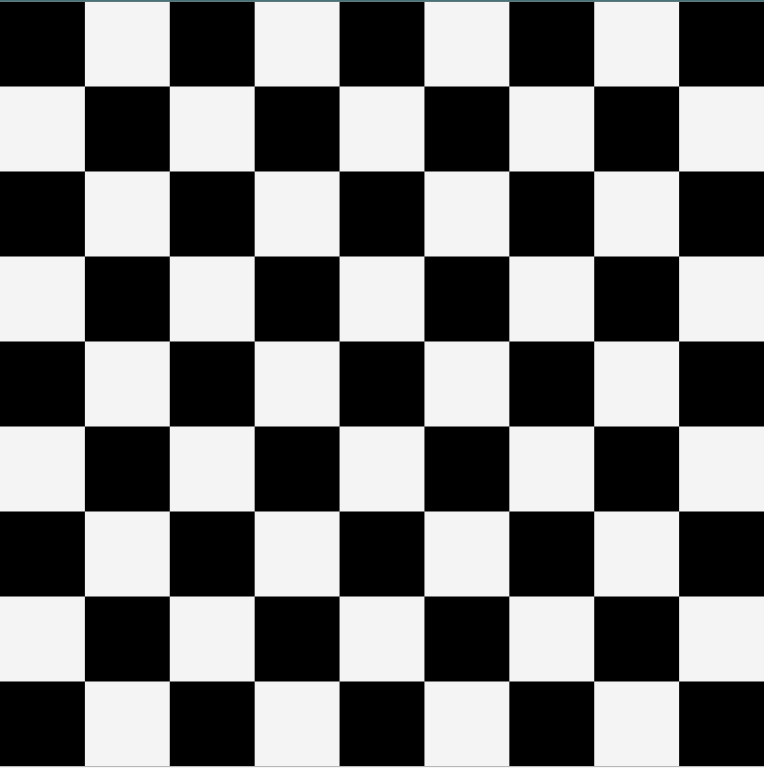
A Shadertoy shader for this pattern:

```glsl
// Draws a nine by nine checkerboard with black corner squares.
// The sign product of two smoothed square waves picks the square colour;
// a hairline teal strip closes the top and a pale strip the bottom.

const float SQUARES = 9.0;             // squares across and down
const float STRIP = 1.0 / 512.0;       // strip height, share of the canvas
const vec3 DARK = vec3(0.0);
const vec3 LIGHT = vec3(0.957);
const vec3 TOP_STRIP = vec3(0.27, 0.46, 0.48);
const vec3 BOTTOM_STRIP = vec3(0.957);

// Square wave of period two, averaged over one pixel around each edge.
vec2 smoothSquareWave(vec2 p, vec2 pixel) {
    vec2 side = 1.0 - 2.0 * mod(floor(p), 2.0);
    vec2 edgeDistance = abs(fract(p + 0.5) - 0.5);
    return side * clamp(2.0 * edgeDistance / pixel, 0.0, 1.0);
}

// Share of the pixel that lies above an edge at signed distance d.
float coverage(float d, float pixel) {
    return clamp(d / pixel + 0.5, 0.0, 1.0);
}

void mainImage(out vec4 fragColor, in vec2 fragCoord) {
    vec2 uv = fragCoord / iResolution.xy;
    vec2 pixel = 1.0 / iResolution.xy;

    // Board fitted between the two strips
    vec2 boardScale = SQUARES / vec2(1.0, 1.0 - 2.0 * STRIP);
    vec2 cell = (uv - vec2(0.0, STRIP)) * boardScale;
    vec2 wave = smoothSquareWave(cell, pixel * boardScale);
    vec3 color = mix(LIGHT, DARK, 0.5 + 0.5 * wave.x * wave.y);

    // Strips along the top and bottom
    color = mix(color, BOTTOM_STRIP, coverage(STRIP - uv.y, pixel.y));
    color = mix(color, TOP_STRIP, coverage(uv.y - 1.0 + STRIP, pixel.y));

    fragColor = vec4(color, 1.0);
}
```
